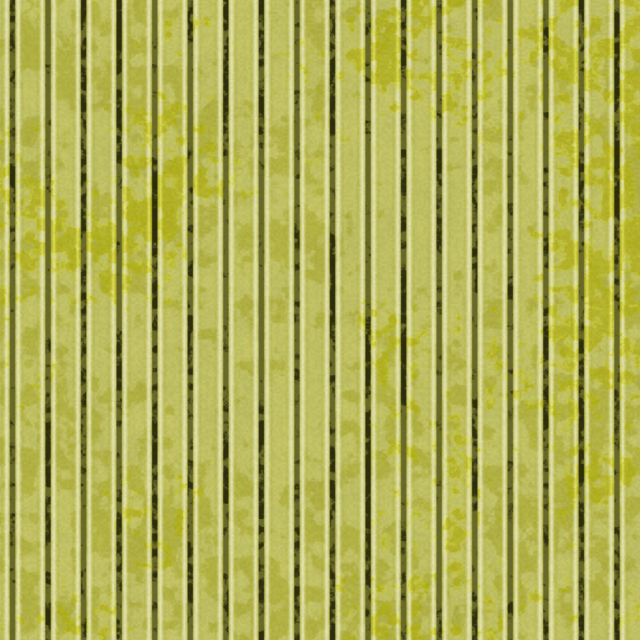
Give the GLSL for this pattern, as a Shadertoy shader.

```glsl
// Weathered olive-yellow panel with vertical sooty grooves between pale ridges.
#define STRIPES 18.0
#define GROOVE_CENTER 0.352
#define GROOVE_HALF 0.077
#define RIDGE_OFFSET 0.165
#define RIDGE_WIDTH 0.058
#define PANEL_COLOR vec3(0.75, 0.75, 0.39)
#define PATCH_COLOR vec3(0.68, 0.68, 0.24)
#define RIDGE_COLOR vec3(0.87, 0.87, 0.65)
#define GROOVE_COLOR vec3(0.41, 0.41, 0.16)
#define SOOT_COLOR vec3(0.18, 0.18, 0.05)
#define STAIN_COLOR vec3(0.69, 0.68, 0.10)
#define GRAIN 0.045

float hash(vec2 p) {
    return fract(sin(dot(p, vec2(127.1, 311.7))) * 43758.5453);
}

float noise(vec2 p) {
    vec2 cell = floor(p), f = fract(p);
    f = f * f * (3.0 - 2.0 * f);
    float low = mix(hash(cell), hash(cell + vec2(1, 0)), f.x);
    float high = mix(hash(cell + vec2(0, 1)), hash(cell + vec2(1, 1)), f.x);
    return mix(low, high, f.y);
}

// Layered noise, normalised to 0..1
float fbm(vec2 p) {
    float sum = 0.0, weight = 0.5;
    for (int i = 0; i < 4; i++) {
        sum += weight * noise(p);
        p = p * 2.03 + 17.3;
        weight *= 0.5;
    }
    return sum / 0.9375;
}

void mainImage(out vec4 fragColor, in vec2 fragCoord) {
    vec2 uv = fragCoord / iResolution.xy;
    float x = uv.x * STRIPES - GROOVE_CENTER;
    float stripe = floor(x + 0.5);
    float dist = abs(x - stripe);
    float edge = max(STRIPES / iResolution.x, 0.025);

    // The right-centre part of the panel is less worn
    float clean = exp(-pow((uv.x - 0.73) / 0.10, 2.0));

    // Ragged darker patches and soft mottling
    float detail = fbm(uv * 42.0);
    float broad = fbm(uv * 7.0 + 5.7);
    float worn = 0.55 * detail + 0.45 * broad - 0.05 * clean;
    float patches = smoothstep(0.51, 0.60, worn);
    vec3 color = mix(PANEL_COLOR, PATCH_COLOR, 0.85 * patches);
    color *= 0.97 + 0.06 * fbm(uv * 20.0 + 31.0);

    // Shaded rim and pale ridge on both sides of each groove
    float rim = exp(-pow((dist - 0.285) / 0.035, 2.0));
    color = mix(color, PATCH_COLOR, 0.3 * rim);
    float ridge = exp(-pow((dist - RIDGE_OFFSET) / RIDGE_WIDTH, 2.0));
    color = mix(color, RIDGE_COLOR, ridge);

    // Saturated stains with a bright yellow fringe
    float rust = 0.4 * fbm(uv * 60.0 + 9.1) + 0.6 * fbm(uv * 4.5 + 43.0);
    rust -= 0.03 * clean;
    float stain = smoothstep(0.62, 0.65, rust);
    float fringe = smoothstep(0.58, 0.62, rust) * (1.0 - stain);
    color = mix(color, STAIN_COLOR, stain * (0.75 - 0.55 * ridge));
    color.b -= (0.16 * fringe + 0.22 * stain * ridge);

    // Groove filled with blotchy soot in long vertical runs
    float blotch = fbm(uv * 85.0 + 2.4);
    float run = fbm(vec2(stripe * 3.7, uv.y * 7.0));
    float soot = smoothstep(0.47, 0.60, 0.5 * blotch + 0.5 * run - 0.06 * clean);
    vec3 groove = mix(GROOVE_COLOR, SOOT_COLOR, soot);
    float grooveMask = 1.0 - smoothstep(GROOVE_HALF - edge, GROOVE_HALF + edge, dist);
    color = mix(color, groove, grooveMask);

    // Fine surface grain
    color += GRAIN * (noise(uv * 300.0) - 0.5) * (1.0 - 0.6 * grooveMask);
    fragColor = vec4(clamp(color, 0.0, 1.0), 1.0);
}
```
